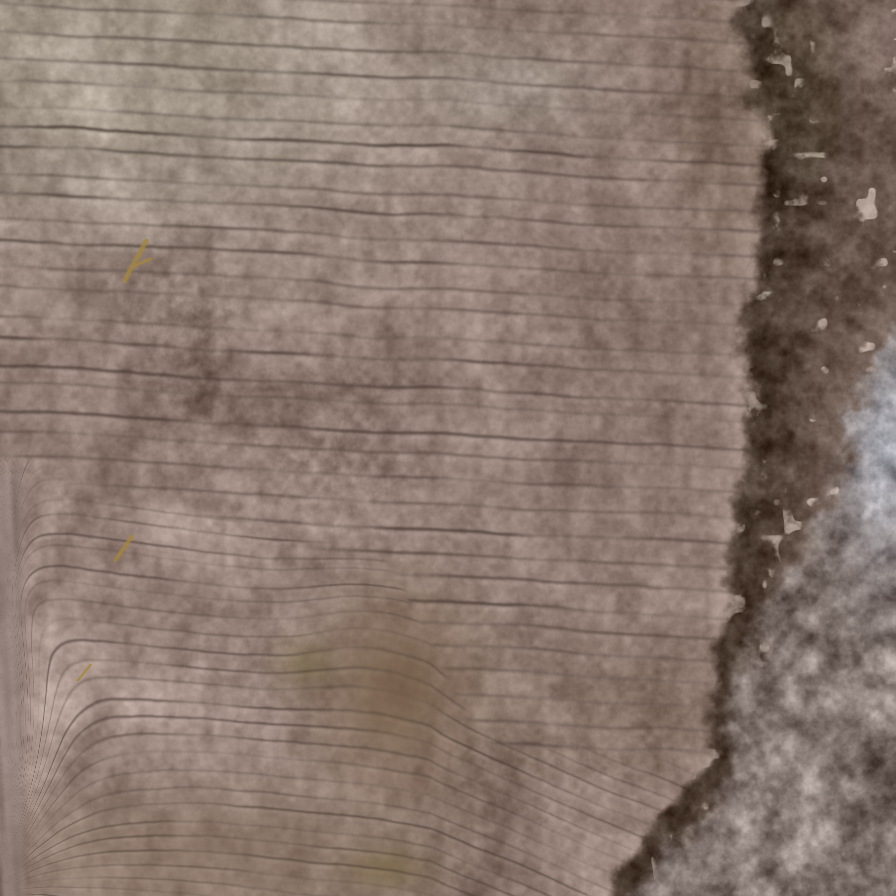
Write a WebGL 1 fragment shader that draws this texture.

```glsl
precision highp float;
// Weathered ground: fine sloping grooves, a fan of grooves bending out of the
// lower left corner, and a dark ragged ditch before rubble on the right.
// Grooves are level lines of bent height fields; grain is layered value noise.
uniform vec2 u_resolution;

float hash(vec2 p) {
  vec3 q = fract(p.xyx * 0.1031);
  q += dot(q, q.yzx + 33.33);
  return fract((q.x + q.y) * q.z);
}

float noise(vec2 p) {
  vec2 i = floor(p), f = fract(p);
  f = f * f * (3.0 - 2.0 * f);
  return mix(mix(hash(i), hash(i + vec2(1, 0)), f.x),
             mix(hash(i + vec2(0, 1)), hash(i + vec2(1, 1)), f.x), f.y);
}

float fbm(vec2 p) {
  float sum = 0.0, amp = 0.5;
  for (int i = 0; i < 5; i++) {
    sum += amp * noise(p);
    p = mat2(1.6, 1.2, -1.2, 1.6) * p + 17.3;
    amp *= 0.5;
  }
  return sum;
}

// Soft elliptical spot
float spot(vec2 p, vec2 center, vec2 radius) {
  vec2 d = (p - center) / radius;
  return exp(-dot(d, d));
}

// Dark line (x) and its lit lower lip (y), one uneven groove per spacing
vec2 groove(float level, float spacing, float along) {
  float s = level / spacing, id = floor(s);
  float d = fract(s) - 0.5 - 0.36 * (hash(vec2(id, 7.0)) - 0.5);
  float wear = smoothstep(0.1, 0.75, noise(vec2(along * 13.0, id * 5.3)));
  float depth = (0.35 + 0.65 * hash(vec2(id, 3.0))) * (0.35 + 0.65 * wear);
  return depth * vec2(exp(-d * d * 140.0), exp(-(d + 0.2) * (d + 0.2) * 60.0));
}

float straw(vec2 p, vec2 a, vec2 b, float width) {
  vec2 ab = b - a;
  float t = clamp(dot(p - a, ab) / dot(ab, ab), 0.0, 1.0);
  return 1.0 - smoothstep(width * 0.4, width * 1.4, length(p - a - ab * t));
}

void main() {
  vec2 p = gl_FragCoord.xy / u_resolution;
  float x = p.x, y = p.y;
  float coarse = fbm(p * 9.0), medium = fbm(p * 34.0 + 5.0), fine = fbm(p * 120.0 + 9.0);

  // Field tones
  vec3 field = vec3(0.56, 0.48, 0.445);
  field = mix(field, vec3(0.64, 0.61, 0.55), 0.75 * spot(p, vec2(0.12, 0.93), vec2(0.36, 0.2)));
  field = mix(field, vec3(0.63, 0.59, 0.55), 0.6 * spot(p, vec2(0.57, 0.9), vec2(0.1, 0.05)));
  field = mix(field, vec3(0.47, 0.39, 0.34), 0.7 * spot(p, vec2(0.81, 0.86), vec2(0.07, 0.2)));
  field = mix(field, vec3(0.48, 0.40, 0.35), 0.5 * spot(p, vec2(0.7, 0.2), vec2(0.25, 0.12)));
  field += 0.22 * (coarse - 0.48) + 0.17 * (medium - 0.48) + 0.16 * (fine - 0.48);
  field += 0.06 * (noise(p * vec2(90.0, 16.0)) - 0.5);

  // Flaked strip down the left of centre
  float flaked = spot(p, vec2(0.2, 0.62), vec2(0.07, 0.16)) + spot(p, vec2(0.38, 0.5), vec2(0.1, 0.13));
  field += 0.28 * flaked * (fbm(p * 65.0) - 0.49);
  field -= 0.09 * spot(p, vec2(0.225, 0.62), vec2(0.022, 0.08)) * (0.5 + medium);

  // Fan area and its tones
  float fanTop = 0.49 - 0.28 * x - 0.17 * smoothstep(0.42, 0.55, x) + 0.16 * max(x - 0.5, 0.0);
  float fan = smoothstep(-0.012, 0.012, fanTop - y + 0.05 * (coarse - 0.48));
  vec3 fanTone = field + 0.07 * (noise(vec2(x * 34.0 - y * 14.0, y * 5.0)) - 0.4);
  fanTone += 0.07 * spot(p, vec2(0.23, 0.41), vec2(0.07, 0.06));
  fanTone += 0.05 * spot(p, vec2(0.05, 0.25), vec2(0.06, 0.2));
  fanTone = mix(fanTone, vec3(0.47, 0.39, 0.31), 0.45 * spot(p, vec2(0.22, 0.04), vec2(0.25, 0.08)));
  field = mix(field, fanTone, fan);
  field = mix(field, vec3(0.42, 0.33, 0.24), 0.75 * spot(p, vec2(0.44, 0.23), vec2(0.08, 0.1)));
  field = mix(field, vec3(0.46, 0.41, 0.26), 0.5 * spot(p, vec2(0.34, 0.26), vec2(0.03, 0.025)));
  field = mix(field, vec3(0.45, 0.38, 0.24), 0.6 * spot(p, vec2(0.43, 0.03), vec2(0.045, 0.025)));

  // Grooves follow level lines of each area
  float waver = 0.006 * (noise(p * vec2(12.0, 7.0)) - 0.5) + 0.003 * (medium - 0.48);
  vec2 flat_ = groove(y + 0.052 * x + waver, 0.0265, x);
  float reach = mix(0.1, 0.012, smoothstep(0.0, 0.36, y));
  float bent = y / (1.0 - exp(-(x + 0.006) / reach));
  bent += 0.13 * x + 0.3 * max(x - 0.48, 0.0) - 0.03 * spot(p, vec2(0.42, 0.3), vec2(0.1, 0.1));
  vec2 curved = groove(bent + waver, 0.0185, x) * 0.8;
  vec2 cut = mix(flat_, curved, fan) * (1.0 - 0.35 * smoothstep(0.5, 0.8, x));
  cut *= 1.0 - 0.6 * spot(p, vec2(0.45, 0.24), vec2(0.06, 0.08));
  field += 0.035 * cut.y;
  field = mix(field, vec3(0.27, 0.22, 0.19), 0.68 * cut.x);

  // Upright seam on the left border
  float seam = (1.0 - smoothstep(0.015, 0.04, x)) * (1.0 - smoothstep(0.46, 0.49, y));
  field = mix(field, vec3(0.52, 0.45, 0.43) + 0.2 * (noise(vec2(x * 150.0 + y * 8.0, y * 9.0)) - 0.5), 0.65 * seam);

  // Straws
  float stalks = straw(p, vec2(0.139, 0.687), vec2(0.163, 0.731), 0.0028);
  stalks = max(stalks, straw(p, vec2(0.149, 0.703), vec2(0.168, 0.711), 0.0018));
  stalks = max(stalks, straw(p, vec2(0.129, 0.375), vec2(0.147, 0.401), 0.0024));
  stalks = max(stalks, straw(p, vec2(0.087, 0.241), vec2(0.101, 0.258), 0.0016));
  field = mix(field, vec3(0.64, 0.52, 0.24), 0.8 * stalks);

  // Ditch, brown earth and pale stone
  float ragged = 0.045 * (coarse - 0.48) + 0.035 * (medium - 0.48);
  float edge = 0.66 + 0.14 * smoothstep(-0.03, 0.2, y) + 0.025 * smoothstep(0.25, 0.5, y)
             + 0.025 * smoothstep(0.6, 0.78, y) - 0.03 * smoothstep(0.82, 0.95, y) + ragged;
  float stoneEdge = 0.67 + 0.155 * smoothstep(-0.04, 0.17, y) + 0.12 * smoothstep(0.2, 0.55, y)
                  + 0.15 * smoothstep(0.55, 0.75, y) + ragged * 2.0;
  float lumps = fbm(p * 42.0 + 31.0);
  vec3 earth = mix(vec3(0.27, 0.21, 0.17), vec3(0.41, 0.34, 0.30), smoothstep(0.01, 0.1, x - edge));
  earth = mix(earth, vec3(0.27, 0.22, 0.16), 0.7 * spot(p, vec2(0.89, 0.9), vec2(0.06, 0.1)));
  earth = mix(earth, vec3(0.56, 0.48, 0.45), 0.7 * spot(p, vec2(0.99, 0.95), vec2(0.045, 0.08)));
  earth += 0.3 * (lumps - 0.48) + 0.18 * (fine - 0.48);
  earth += 0.3 * smoothstep(0.68, 0.8, noise(p * 75.0)) * smoothstep(0.5, 0.65, medium);
  vec3 stone = mix(vec3(0.49, 0.44, 0.42), vec3(0.64, 0.64, 0.67), spot(p, vec2(0.99, 0.5), vec2(0.05, 0.12)));
  stone += 0.5 * (lumps - 0.48) + 0.3 * (coarse - 0.48) + 0.25 * (fine - 0.48);
  vec3 ground = mix(earth, stone, smoothstep(-0.015, 0.02, x - stoneEdge));

  field += 0.07 * spot(vec2(x - edge, y), vec2(-0.012, 0.55), vec2(0.012, 0.5)) * (medium + 0.2);
  vec3 color = mix(field, ground, smoothstep(-0.008, 0.01, x - edge));
  gl_FragColor = vec4(clamp(color, 0.0, 1.0), 1.0);
}
```
